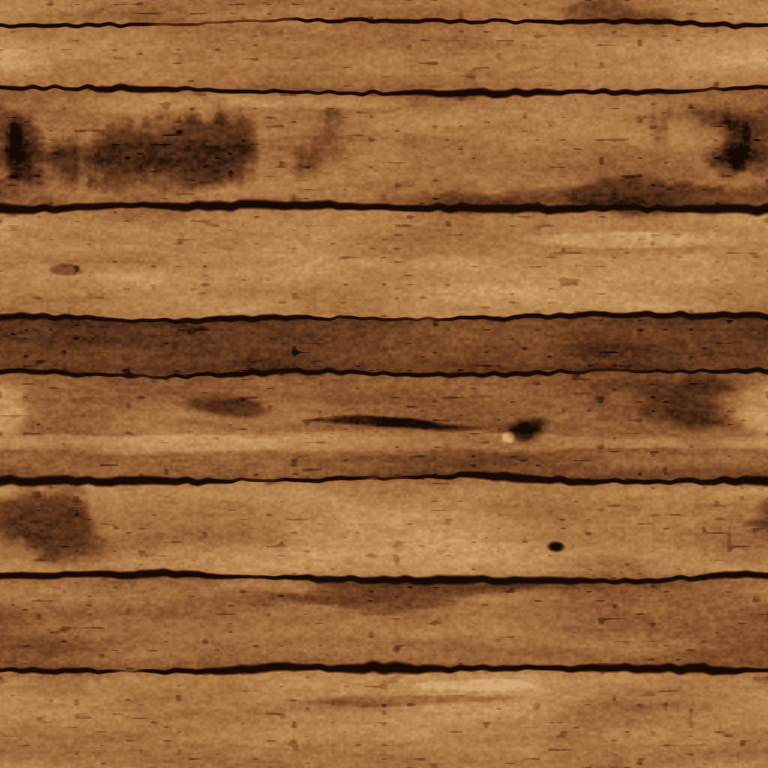
Give the GLSL for this texture, as a WebGL 1 fragment shader.

```glsl
precision highp float;
// Weathered horizontal wooden boards, tiling on both axes.
// Wavering seams split the boards; periodic noise adds grain and mottling,
// and noisy ellipses add stains, cracks, a knot and pale worn streaks.
uniform vec2 u_resolution;

float hash(vec2 p, float seed) {
  vec3 q = fract(vec3(p.xyx) * 0.1031 + seed * 0.1379);
  q += dot(q, q.yzx + 33.33);
  return fract((q.x + q.y) * q.z);
}

// Value noise repeating over the unit square; freq holds whole numbers.
float noise(vec2 uv, vec2 freq, float seed) {
  vec2 p = uv * freq;
  vec2 cell = floor(p);
  vec2 f = p - cell;
  f = f * f * (3.0 - 2.0 * f);
  vec2 a = mod(cell, freq);
  vec2 b = mod(cell + 1.0, freq);
  return mix(mix(hash(a, seed), hash(vec2(b.x, a.y), seed), f.x),
             mix(hash(vec2(a.x, b.y), seed), hash(b, seed), f.x), f.y);
}

float fbm(vec2 uv, vec2 freq, float seed) {
  float sum = 0.0;
  float amp = 0.533;
  for (int i = 0; i < 4; i++) {
    sum += amp * noise(uv, freq, seed + float(i));
    freq *= 2.0;
    amp *= 0.5;
  }
  return sum;
}

// Soft ellipse wrapped across the tile, its rim shifted by ragged.
float blot(vec2 uv, vec2 centre, vec2 radius, float ragged) {
  vec2 d = uv - centre;
  d -= floor(d + 0.5);
  return 1.0 - smoothstep(0.45, 1.1, length(d / radius) + ragged);
}

// Sets the tone above each of four seams and collects gaps and their shade.
void addSeams(vec2 uv, vec4 heights, vec4 tones, vec4 widths, float seed,
              inout float tone, inout float gap, inout float shade) {
  for (int i = 0; i < 4; i++) {
    float s = seed + 7.0 * float(i);
    vec2 along = vec2(uv.x, 0.0);
    float wave = 0.012 * (noise(along, vec2(5.0, 1.0), s) - 0.5)
               + 0.004 * (noise(along, vec2(70.0, 1.0), s + 1.0) - 0.5);
    float d = uv.y - heights[i] - wave;
    float halfWidth = widths[i] * (1.7 * fbm(along, vec2(6.0, 1.0), s + 2.0) - 0.05);
    float line = 1.0 - smoothstep(halfWidth * 0.6, halfWidth * 1.4 + 0.001, abs(d));
    tone = mix(tone, tones[i], smoothstep(-0.002, 0.002, d));
    gap = max(gap, line * smoothstep(0.0003, 0.0018, halfWidth));
    shade += exp(-abs(d) * 130.0) * widths[i] * 190.0;
  }
}

// Wood colour for a tone from 0 (gap) to 5 (pale wood).
vec3 woodRamp(float t) {
  vec3 c = mix(vec3(0.09, 0.04, 0.015), vec3(0.31, 0.17, 0.09), clamp(t, 0.0, 1.0));
  c = mix(c, vec3(0.47, 0.28, 0.15), clamp(t - 1.0, 0.0, 1.0));
  c = mix(c, vec3(0.62, 0.41, 0.23), clamp(t - 2.0, 0.0, 1.0));
  c = mix(c, vec3(0.72, 0.53, 0.32), clamp(t - 3.0, 0.0, 1.0));
  return mix(c, vec3(0.83, 0.66, 0.46), clamp(t - 4.0, 0.0, 1.0));
}

void main() {
  vec2 uv = gl_FragCoord.xy / u_resolution;

  // Boards, from the bottom upwards
  float tone = 3.65;
  float gap = 0.0;
  float shade = 0.0;
  addSeams(uv, vec4(0.125, 0.249, 0.378, 0.515), vec4(2.75, 3.65, 2.35, 1.5),
           vec4(0.0052, 0.0045, 0.0045, 0.0027), 11.0, tone, gap, shade);
  addSeams(uv, vec4(0.587, 0.728, 0.883, 0.969), vec4(3.75, 3.3, 3.65, 3.55),
           vec4(0.003, 0.0042, 0.0042, 0.0023), 53.0, tone, gap, shade);

  // Mottling, long grain and fine speckle
  float mottle = fbm(uv, vec2(5.0, 13.0), 90.0);
  float rag = 1.6 * (fbm(uv, vec2(14.0, 22.0), 97.0) - 0.5);
  float streak = 1.8 * (fbm(uv, vec2(6.0, 50.0), 104.0) - 0.5);
  tone += 2.1 * (mottle - 0.5) + 0.85 * streak - shade;
  tone += 0.6 * (noise(uv, vec2(110.0, 240.0), 111.0) - 0.5);
  tone += 0.55 * (noise(uv, vec2(256.0), 113.0) - 0.5);
  tone -= 1.2 * smoothstep(0.84, 0.98, noise(uv, vec2(60.0, 170.0), 117.0));

  // Broad stains, the upper left one broken into upright smears
  float smear = 1.3 * (fbm(uv, vec2(28.0, 7.0), 121.0) - 0.5) + 0.6 * rag;
  tone -= 2.3 * blot(uv, vec2(0.2, 0.805), vec2(0.27, 0.052), smear);
  tone -= 1.5 * blot(uv, vec2(0.98, 0.81), vec2(0.08, 0.05), rag);
  tone -= 1.7 * blot(uv, vec2(0.84, 0.742), vec2(0.28, 0.022), rag);
  tone -= 1.8 * blot(uv, vec2(0.07, 0.312), vec2(0.075, 0.055), rag);
  tone -= 1.2 * blot(uv, vec2(0.52, 0.225), vec2(0.18, 0.018), streak);
  tone -= 1.2 * blot(uv, vec2(0.88, 0.475), vec2(0.11, 0.04), rag);
  tone -= 1.2 * blot(uv, vec2(0.78, 0.982), vec2(0.1, 0.016), rag);
  tone -= 1.3 * blot(uv, vec2(0.55, 0.09), vec2(0.16, 0.009), streak);

  // Pale worn streaks
  tone += 1.4 * blot(uv, vec2(0.42, 0.425), vec2(0.6, 0.016), streak);
  tone += 1.6 * blot(uv, vec2(0.99, 0.468), vec2(0.05, 0.03), rag);
  tone += 1.1 * blot(uv, vec2(0.81, 0.69), vec2(0.13, 0.011), streak);
  tone += 1.1 * blot(uv, vec2(0.37, 0.866), vec2(0.13, 0.013), streak);
  tone += 1.0 * blot(uv, vec2(0.62, 0.107), vec2(0.13, 0.012), streak);

  // Sloping cracks, small nicks, a knot and a nail hole
  vec2 sloped = uv + vec2(0.0, 0.07 * (uv.x - 0.5) + 0.004 * rag);
  tone -= 2.2 * blot(sloped, vec2(0.5, 0.452), vec2(0.11, 0.008), streak);
  tone -= 1.7 * blot(sloped, vec2(0.3, 0.455), vec2(0.1, 0.013), rag);
  tone -= 1.8 * blot(uv, vec2(0.09, 0.648), vec2(0.025, 0.008), rag);
  tone -= 2.6 * blot(uv, vec2(0.68, 0.438), vec2(0.034, 0.022), 0.7 * rag);
  tone += 2.4 * blot(uv, vec2(0.662, 0.431), vec2(0.012, 0.01), 0.3 * rag);
  gap = max(gap, blot(uv, vec2(0.724, 0.288), vec2(0.013, 0.008), 0.2 * rag));

  gl_FragColor = vec4(woodRamp(mix(tone, 0.0, gap)), 1.0);
}
```
